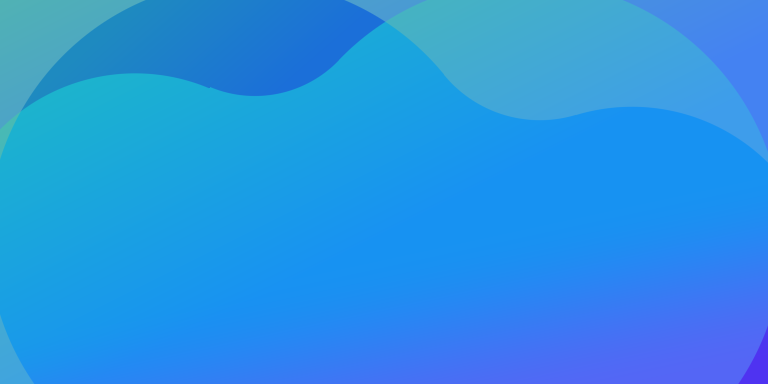
This background is drawn by a Shadertoy shader. Its source:

```glsl
// Two overlapping translucent clouds on a diagonal teal-to-blue backdrop.
// Each cloud joins two discs by a concave fillet arc; the four overlap
// regions carry their own gradients and blend through soft-edged masks.

const vec2 DIAGONAL = vec2(0.45, 0.90);
const vec2 STEEP    = vec2(0.21, 0.97);
const vec2 SHADE    = vec2(0.65, 0.75);

float cross2(vec2 a, vec2 b) {
    return a.x * b.y - a.y * b.x;
}

float disc(vec2 p, vec3 circle) {
    return length(p - circle.xy) - circle.z;
}

// Circles are (centre, radius); the fillet touches both discs from outside.
float cloud(vec2 p, vec3 body, vec3 lobe, vec3 fillet) {
    vec2 toBody = body.xy - fillet.xy;
    vec2 toLobe = lobe.xy - fillet.xy;
    vec2 toPoint = p - fillet.xy;
    float side = sign(cross2(toBody, toLobe));
    bool inWedge = side * cross2(toBody, toPoint) > 0.0
                && side * cross2(toPoint, toLobe) > 0.0;
    return inWedge ? -disc(p, fillet) : min(disc(p, body), disc(p, lobe));
}

float coverage(float d, float pixel) {
    return 1.0 - smoothstep(-0.7 * pixel, 0.7 * pixel, d);
}

// Linear gradient along an axis, between two positions.
vec3 ramp(vec2 p, vec2 axis, float start, float end, vec3 first, vec3 last) {
    return mix(first, last, clamp((dot(p, axis) - start) / (end - start), 0.0, 1.0));
}

void mainImage(out vec4 fragColor, in vec2 fragCoord) {
    // Height is one unit, with y running down from the top edge.
    float pixel = 1.0 / iResolution.y;
    vec2 p = vec2(fragCoord.x, iResolution.y - fragCoord.y) * pixel;

    // Cloud masks
    float leftMask = coverage(cloud(p, vec3(0.638, 0.617, 0.669),
                                       vec3(1.646, 0.781, 0.503),
                                       vec3(1.406, -0.010, 0.323)), pixel);
    float rightMask = coverage(cloud(p, vec3(1.367, 0.622, 0.672),
                                        vec3(0.352, 0.688, 0.497),
                                        vec3(0.664, -0.053, 0.303)), pixel);

    // Gradients of the backdrop and of each cloud alone
    vec3 backdrop = ramp(p, DIAGONAL, 0.0, 1.0,
                         vec3(0.314, 0.698, 0.706), vec3(0.267, 0.510, 0.950));
    vec3 leftOnly = ramp(p, SHADE, 0.24, 0.65,
                         vec3(0.118, 0.541, 0.753), vec3(0.106, 0.435, 0.850));
    vec3 rightOnly = ramp(p, DIAGONAL, 0.3, 1.1,
                          vec3(0.282, 0.729, 0.706), vec3(0.243, 0.616, 0.922));

    // Shared area, turning violet toward the lower right
    vec3 shared = ramp(p, DIAGONAL, 0.2, 1.0,
                       vec3(0.112, 0.718, 0.788), vec3(0.092, 0.572, 0.949));
    float violet = smoothstep(0.86, 1.34, dot(p, STEEP));
    shared = mix(shared, vec3(0.330, 0.400, 0.960), violet);
    leftOnly = mix(leftOnly, vec3(0.310, 0.200, 0.945), violet);

    vec3 color = mix(mix(backdrop, leftOnly, leftMask),
                     mix(rightOnly, shared, leftMask), rightMask);
    fragColor = vec4(color, 1.0);
}
```
